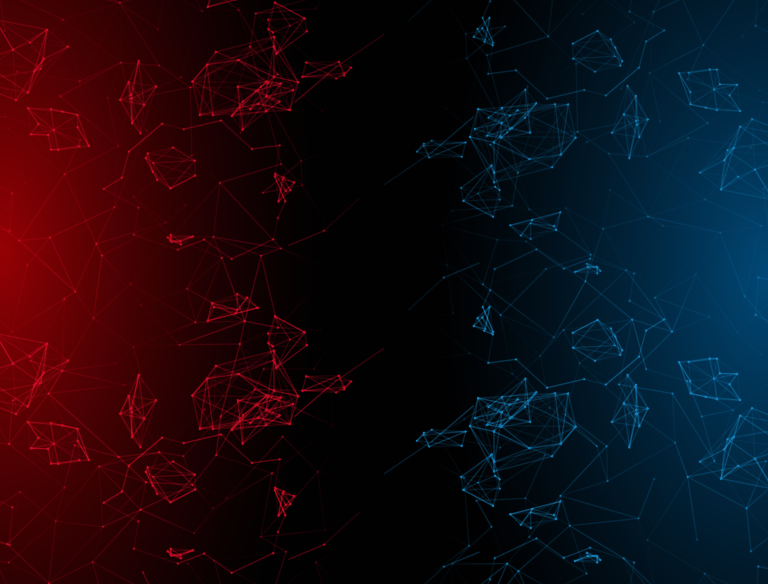
Write a WebGL 2 fragment shader that draws this background.

```glsl
#version 300 es
precision highp float;
uniform vec2 u_resolution;
out vec4 fragColor;

const float TAU = 6.2831853;
float period; // vertical repeat of the network

vec2 hash2(vec2 p) {
  vec3 h = fract(p.xyx * vec3(.1031, .103, .0973));
  h += dot(h, h.yzx + 33.33);
  return fract((h.xx + h.yz) * h.zy);
}

float gradientNoise(vec2 p) {
  vec2 i = floor(p), f = p - i, u = f * f * (3. - 2. * f);
  vec2 o = vec2(0, 1);
  float a = dot(hash2(i) - .5, f);
  float b = dot(hash2(i + o.yx) - .5, f - o.yx);
  float c = dot(hash2(i + o.xy) - .5, f - o.xy);
  float d = dot(hash2(i + 1.) - .5, f - 1.);
  return mix(mix(a, b, u.x), mix(c, d, u.x), u.y);
}

float stroke(float dist, float width) {
  return 1. - smoothstep(0., max(width, 1.1 / u_resolution.y), dist);
}

float segment(vec2 p, vec2 a, vec2 b) {
  vec2 ab = b - a;
  float t = clamp(dot(p - a, ab) / max(dot(ab, ab), 1e-6), 0., 1.);
  return stroke(length(p - a - ab * t), .0024);
}

vec2 wrapTo(vec2 q, vec2 anchor) {
  vec2 p = q - anchor;
  p.y -= period * round(p.y / period);
  return p;
}

// Irregular ring of nodes, roughened by scatter
vec2 ringNode(int i, int count, vec2 size, float scatter, float seed) {
  i = i % count;
  vec2 h = hash2(vec2(float(i) + 3., seed * 17.));
  float angle = TAU * (float(i) + .9 * h.x) / float(count);
  return size * (1.15 - scatter * h.y) * vec2(cos(angle), sin(angle));
}

// Ring joined by chords, with spokes to a hub when reach exceeds one
float cluster(vec2 q, vec2 centre, vec2 size, int count, int reach, float seed) {
  vec2 p = wrapTo(q, centre);
  if (any(greaterThan(abs(p), size * 1.2 + .01))) return 0.;
  float scatter = reach > 1 ? .9 : .4;
  vec2 hub = size * .6 * (hash2(vec2(seed, 5.)) - .5);
  float light = 0.;
  for (int i = 0; i < count; i++) {
    vec2 a = ringNode(i, count, size, scatter, seed);
    vec2 h = hash2(vec2(seed, float(i) + 9.));
    light += .55 * stroke(length(p - a), .004);
    for (int k = 1; k <= reach; k++) {
      float chance = fract(h.x + float(k) * .37);
      float weight = (.12 + .6 * chance * chance) / sqrt(float(k));
      light += weight * segment(p, a, ringNode(i + k, count, size, scatter, seed));
    }
    if (reach > 1) light += .4 * h.y * segment(p, a, hub);
  }
  return light;
}

vec2 webNode(vec2 cell) {
  return (cell + .05 + .9 * hash2(cell + 41.)) * .072;
}

// Faint links between scattered nodes
float web(vec2 q) {
  vec2 home = floor(q / .072);
  float light = 0.;
  for (int y = -2; y <= 1; y++)
    for (int x = -2; x <= 1; x++) {
      vec2 cell = home + vec2(x, y), a = webNode(cell);
      light += .4 * stroke(length(q - a), .0036);
      for (int k = 0; k < 4; k++) {
        vec2 next = k < 3 ? vec2(k - 1, 1) : vec2(1, 0);
        float h = hash2(cell * 3. + float(k) * 7.3 + 80.).x;
        light += .55 * max(h - .4, 0.) * segment(q, a, webNode(cell + next));
      }
    }
  float patches = smoothstep(-.2, .15, gradientNoise(q * 6. + 7.));
  return light * (.3 + .7 * patches) * (1. - smoothstep(.46, .6, q.x));
}

float network(vec2 q) {
  float light = web(q);
  // Dense knots
  light += cluster(q, vec2(.094, .222), vec2(.058), 12, 2, 1.);
  light += cluster(q, vec2(.045, .1), vec2(.1, .09), 11, 3, 2.);
  light += cluster(q, vec2(.234, .165), vec2(.038, .056), 8, 3, 3.);
  light += cluster(q, vec2(.44, .145), vec2(.105, .08), 15, 4, 4.);
  light += cluster(q, vec2(.44, .17), vec2(.055), 9, 3, 5.);
  // Wide loop and its small knots
  light += cluster(q, vec2(.355, .325), vec2(.155, .11), 17, 1, 6.);
  light += cluster(q, vec2(.49, .315), vec2(.025, .036), 6, 2, 7.);
  light += cluster(q, vec2(.3, .41), vec2(.034, .015), 6, 2, 8.);
  light += cluster(q, vec2(.275, .285), vec2(.055, .045), 8, 2, 9.);
  // Outer pieces
  light += cluster(q, vec2(.48, .045), vec2(.065, .06), 7, 2, 10.);
  light += cluster(q, vec2(.575, .12), vec2(.056, .04), 6, 2, 11.);
  light += cluster(q, vec2(.39, -.012), vec2(.056, .026), 7, 2, 12.);
  light += cluster(q, vec2(0, .36), vec2(.03, .05), 5, 1, 13.);
  // Loose tails toward the middle
  vec2 tail = wrapTo(q, vec2(.575, .115)), low = wrapTo(q, vec2(.555, .395));
  light += .45 * segment(tail, vec2(-.07, .06), vec2(0));
  light += .35 * segment(tail, vec2(0), vec2(.1, -.068));
  light += .35 * segment(low, vec2(-.06, .025), vec2(0));
  light += .2 * segment(low, vec2(0), vec2(.06, -.055));
  light += .5 * stroke(length(low), .004);
  return light;
}

void main() {
  vec2 p = gl_FragCoord.xy / u_resolution.y;
  float width = u_resolution.x / u_resolution.y;
  bool isLeft = p.x < .5 * width;
  period = isLeft ? .5375 : .495;

  // Side glows
  float red = max(1. - length(vec2(p.x / .56, (p.y - .57) / 1.05)), 0.);
  float blue = max(1. - length(vec2((width - p.x) / .57, (p.y - .53) / .95)), 0.);
  vec3 color = vec3(.004, .002, .005);
  color += vec3(.58, 0, .01) * pow(red, 1.5) + vec3(0, .28, .46) * pow(blue, 1.35);

  // The right network is the left one turned half around
  vec2 q = isLeft ? vec2(p.x, 1. - p.y) : vec2(width - p.x, p.y - .6246);
  float upper = smoothstep(.46, .56, p.y);
  float strength = isLeft ? .95 - .2 * upper : .8 - .25 * upper;
  strength *= 1. - .3 * smoothstep(.5, .65, q.x);
  vec3 lineColor = isLeft ? vec3(.86, .05, .15) : vec3(.08, .55, .8);
  color = mix(color, lineColor, min(network(q) * strength, .85));
  fragColor = vec4(color, 1);
}
```
